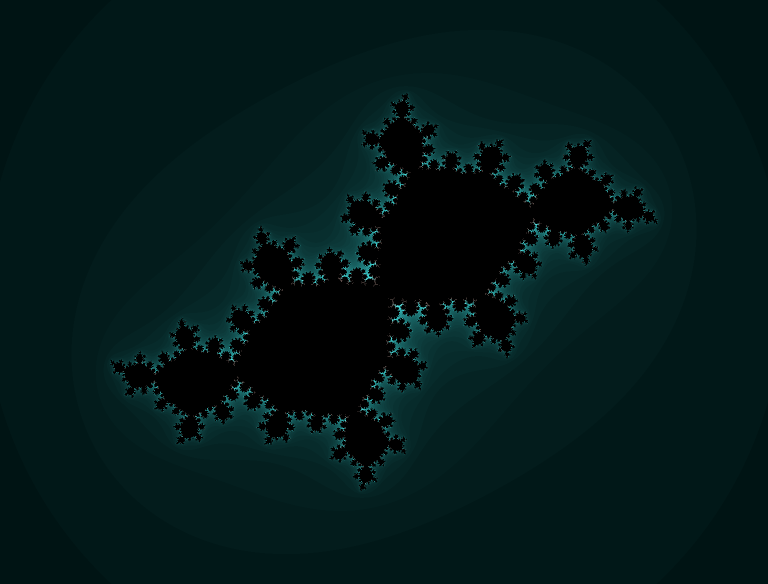
Give the GLSL for this background, as a WebGL 2 fragment shader.

```glsl
#version 300 es
precision highp float;

uniform vec2 u_resolution;
out vec4 outColor;

// Julia set with a golden-mean Siegel disk
const vec2 JULIA_C = vec2(-0.39054, -0.58679);
const float VIEW_HEIGHT = 2.925;     // plane units across the canvas height
const float ESCAPE_RADIUS = 2.0;
const int MAX_STEPS = 240;
const int SAMPLES = 2;               // samples per axis in each pixel

const vec3 INSIDE_COLOR = vec3(0.0);
const vec3 FAR_COLOR = vec3(0.001, 0.080, 0.080);
const vec3 GLOW_PER_STEP = vec3(0.0045, 0.0145, 0.0145);
const vec3 SPECK_COLOR = vec3(0.48, 0.40, 0.38);
const vec2 SPECK_RANGE = vec2(45.0, 110.0);

vec2 complexSquare(vec2 z) {
    return vec2(z.x * z.x - z.y * z.y, 2.0 * z.x * z.y);
}

// Steps taken before the orbit escapes, or MAX_STEPS if it stays bounded
int escapeSteps(vec2 z) {
    for (int i = 0; i < MAX_STEPS; i++) {
        if (dot(z, z) > ESCAPE_RADIUS * ESCAPE_RADIUS) return i;
        z = complexSquare(z) + JULIA_C;
    }
    return MAX_STEPS;
}

// Teal glow rises with each step; the slowest orbits become pale specks
vec3 juliaColor(vec2 z) {
    int steps = escapeSteps(z);
    if (steps == MAX_STEPS) return INSIDE_COLOR;
    float n = float(steps);
    vec3 glow = min(FAR_COLOR + GLOW_PER_STEP * n, vec3(1.0));
    return mix(glow, SPECK_COLOR, smoothstep(SPECK_RANGE.x, SPECK_RANGE.y, n));
}

void main() {
    vec3 color = vec3(0.0);

    // Average a regular grid of samples to smooth the edges
    for (int j = 0; j < SAMPLES; j++) {
        for (int i = 0; i < SAMPLES; i++) {
            vec2 offset = (vec2(i, j) + 0.5) / float(SAMPLES) - 0.5;
            vec2 position = gl_FragCoord.xy + offset - 0.5 * u_resolution;
            color += juliaColor(position * VIEW_HEIGHT / u_resolution.y);
        }
    }
    outColor = vec4(color / float(SAMPLES * SAMPLES), 1.0);
}
```
